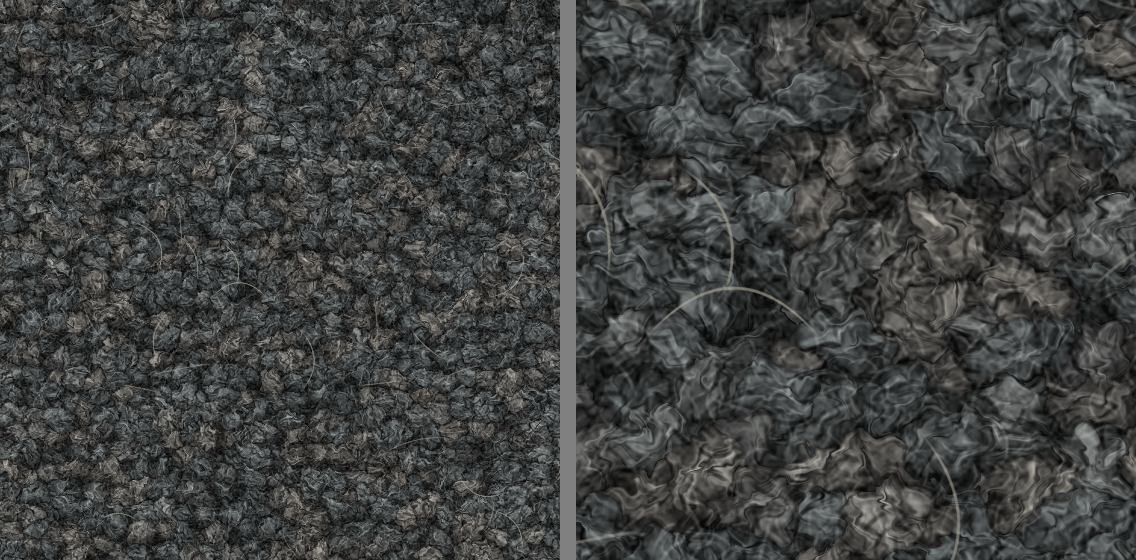
Left: the whole. Right: its middle third, enlarged.
This texture is drawn by a WebGL 1 fragment shader. Its source:

```glsl
precision highp float;
// Charcoal wool carpet: ragged cellular tufts of mixed size, each a soft
// dome combed with fine fibres, under a dense fuzz of light and dark
// short strands and a few thin pale stray hairs.
uniform vec2 u_resolution;

const float TUFTS = 27.0;                       // tufts across the canvas
const vec3 COOL_WOOL = vec3(0.96, 1.01, 1.01);
const vec3 WARM_WOOL = vec3(1.03, 1.00, 0.95);
const vec3 HAIR_COLOR = vec3(0.70, 0.68, 0.62);

vec2 hash2(vec2 p) {
  vec3 q = fract(p.xyx * vec3(0.1031, 0.1030, 0.0973));
  q += dot(q, q.yzx + 33.33);
  return fract((q.xx + q.yz) * q.zy);
}

vec2 rotate(vec2 p, float angle) {
  float c = cos(angle), s = sin(angle);
  return vec2(c * p.x + s * p.y, c * p.y - s * p.x);
}

float valueNoise(vec2 p) {
  vec2 i = floor(p), f = fract(p);
  f = f * f * (3.0 - 2.0 * f);
  float low = mix(hash2(i).x, hash2(i + vec2(1.0, 0.0)).x, f.x);
  float high = mix(hash2(i + vec2(0.0, 1.0)).x, hash2(i + 1.0).x, f.x);
  return mix(low, high, f.y);
}

// Slow drift built from layered sines, about -1 to 1
float drift(vec2 p) {
  return 0.5 * sin(p.x * 7.0 + 2.0 * sin(p.y * 5.0))
       + 0.5 * sin(p.y * 11.0 + 1.7 * sin(p.x * 9.0 + 1.0));
}

// Fibre brightness, 0 to 1, in tuft coordinates: long in x, thin in y
float fibres(vec2 q, float bend, vec2 seed) {
  q.y += bend * q.x * q.x;
  vec2 offset = seed * 91.0;
  return 0.6 * valueNoise(q * vec2(2.6, 12.0) + offset)
       + 0.4 * valueNoise(q * vec2(5.0, 19.0) + offset.yx);
}

// Scattered curved strands, one per cell; share is the part of cells filled
float strands(vec2 p, float grid, float width, float share, float seed) {
  p *= grid;
  float halfWidth = width * grid, cover = 0.0;
  vec2 home = floor(p);
  for (int y = -1; y <= 1; y++) {
    for (int x = -1; x <= 1; x++) {
      vec2 cell = home + vec2(float(x), float(y));
      vec2 place = hash2(cell + seed);
      vec2 kind = hash2(cell + seed + 57.0);
      vec2 q = rotate(p - cell - place, kind.x * 6.283);
      q.y += (place.x - 0.5) * 1.6 * q.x * q.x;
      float reach = 0.4 + 0.45 * place.y;
      float line = 1.0 - smoothstep(0.2 * halfWidth, halfWidth, abs(q.y));
      float ends = 1.0 - smoothstep(0.6 * reach, reach, abs(q.x));
      float present = step(1.0 - share, kind.y);
      cover = max(cover, line * ends * present * (0.4 + 0.6 * place.x));
    }
  }
  return cover;
}

// Pile of domed tufts: x is brightness, y is warmth of the wool
vec2 tuftPile(vec2 p) {
  vec2 g = p * TUFTS * vec2(0.95, 1.08);
  g += 0.30 * (vec2(valueNoise(g * 3.5), valueNoise(g * 3.5 + 40.0)) - 0.5);
  g += 0.16 * (vec2(valueNoise(g * 9.0), valueNoise(g * 9.0 + 70.0)) - 0.5);
  vec2 home = floor(g), topOffset = vec2(0.0), topSeed = vec2(0.0);
  float top = -9.0, second = -9.0;
  for (int y = -1; y <= 1; y++) {
    for (int x = -1; x <= 1; x++) {
      vec2 cell = home + vec2(float(x), float(y));
      vec2 seed = hash2(cell + 11.0);
      vec2 center = hash2(cell + 203.0);
      vec2 offset = g - cell - 0.1 - 0.8 * center;
      vec2 q = rotate(offset, seed.x * 3.1416) * vec2(0.82, 1.2);
      float height = 0.35 * seed.y - mix(0.75, 1.4, fract(center.x * 7.0)) * dot(q, q);
      if (height > top) {
        second = top;
        top = height;
        topOffset = offset;
        topSeed = seed;
      } else {
        second = max(second, height);
      }
    }
  }
  vec2 look = hash2(topSeed * 719.0);
  vec2 combed = rotate(topOffset, topSeed.x * 3.1416 + 0.5);
  float fibre = fibres(combed, (look.x - 0.5) * 1.8, topSeed);
  float dome = mix(0.45, 1.0, smoothstep(-0.45, 0.2, top));
  float crease = mix(0.58, 1.0, smoothstep(0.0, 0.2, top - second));
  float light = 1.0 + 0.32 * clamp(topOffset.y - 0.3 * topOffset.x, -0.8, 0.8);
  float shade = dome * crease * light * (0.89 + 0.22 * look.y);
  float tone = 0.02 + 0.305 * shade * (0.12 + 1.76 * fibre);
  return vec2(tone, smoothstep(0.4, 1.0, look.y));
}

void main() {
  vec2 p = gl_FragCoord.xy / u_resolution.y;
  float pixel = 1.0 / u_resolution.y;
  vec2 pile = tuftPile(p);

  // Light and dark fuzz with fine grain breaks up the tufts
  float fuzz = strands(p, 46.0, max(0.0018, pixel), 0.8, 5.0)
             + 0.9 * strands(p, 75.0, max(0.0016, pixel), 0.85, 131.0);
  float shadows = strands(p, 60.0, max(0.0022, pixel), 0.85, 419.0);
  float tone = pile.x * (1.0 + 0.05 * drift(p)) * (1.0 - 0.5 * shadows);
  tone += 0.11 * fuzz + 0.13 * (valueNoise(p * 370.0) - 0.5);
  vec3 color = max(tone, 0.035) * mix(COOL_WOOL, WARM_WOOL, pile.y);

  // Sparse thin stray hairs
  float hair = strands(p, 14.0, max(0.0015, pixel), 0.2, 307.0);
  color = mix(color, HAIR_COLOR, 0.6 * hair);
  gl_FragColor = vec4(color, 1.0);
}
```
